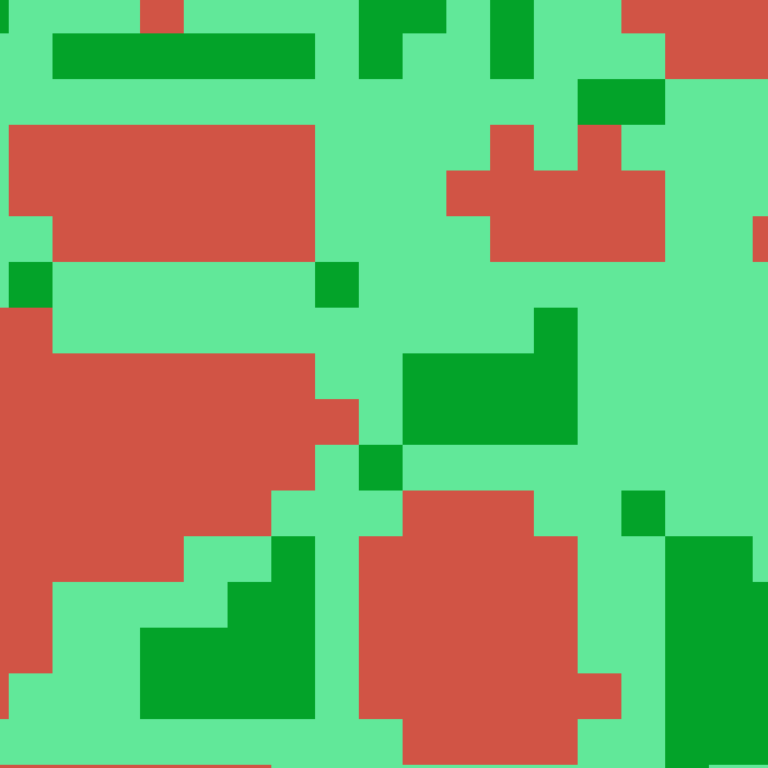
A three.js fragment shader for this texture:

```glsl
// Blocky three-colour camouflage: dark green veins in light green between red patches.
#define GRID vec2(17.55, 16.8)      // cells across and up the canvas
#define SHIFT vec2(0.8, 0.93)       // offset of the grid, in cells
#define PATCH vec2(6.5, 4.8)        // size of the large patches, in cells
#define DETAIL vec2(3.1, 2.4)       // size of the smaller bays, in cells
#define ROUGHNESS 0.38              // strength of the smaller bays
#define JITTER 0.09                 // raggedness of single cells
#define EDGE 0.001                  // half width of the cell edges, in canvas units
#define DARK_SHARE 0.15
#define LIGHT_SHARE 0.44
#define DARK_GREEN vec3(0.01, 0.64, 0.16)
#define LIGHT_GREEN vec3(0.38, 0.91, 0.60)
#define RED vec3(0.82, 0.33, 0.27)

varying vec2 vUv;

float hash(vec2 p) {
  vec3 q = fract(p.xyx * 0.1031);
  q += dot(q, q.yzx + 33.33);
  return fract((q.x + q.y) * q.z);
}

float valueNoise(vec2 p) {
  vec2 i = floor(p);
  vec2 f = fract(p);
  f = f * f * (3.0 - 2.0 * f);
  float low = mix(hash(i), hash(i + vec2(1.0, 0.0)), f.x);
  float high = mix(hash(i + vec2(0.0, 1.0)), hash(i + vec2(1.0)), f.x);
  return mix(low, high, f.y);
}

// Height of a cell: low along winding veins, high inside the patches.
float cellHeight(vec2 cell) {
  float ridge = abs(2.0 * valueNoise(cell / PATCH + 17.3) - 1.0);
  float bays = valueNoise(cell / DETAIL + 71.6) - 0.5;
  return ridge + ROUGHNESS * bays + JITTER * (hash(cell + 131.0) - 0.5);
}

// Rank of four heights among every second cell, so the colour shares hold.
vec4 rankHeights(vec4 heights) {
  vec4 count = vec4(0.0);
  for (int y = 0; y < 9; y++) {
    for (int x = 0; x < 9; x++) {
      count += step(cellHeight(2.0 * vec2(float(x), float(y))), heights);
    }
  }
  return count / 81.0;
}

vec3 rankColor(float rank) {
  vec3 green = mix(DARK_GREEN, LIGHT_GREEN, step(DARK_SHARE, rank));
  return mix(green, RED, step(DARK_SHARE + LIGHT_SHARE, rank));
}

void main() {
  // The four cells around the nearest grid corner
  vec2 p = vUv * GRID + SHIFT - 0.5;
  vec2 cell = floor(p);
  vec4 ranks = rankHeights(vec4(
    cellHeight(cell),
    cellHeight(cell + vec2(1.0, 0.0)),
    cellHeight(cell + vec2(0.0, 1.0)),
    cellHeight(cell + vec2(1.0))));

  // Narrow blend across the cell edges
  vec2 blend = smoothstep(0.5 - EDGE * GRID, 0.5 + EDGE * GRID, fract(p));
  vec3 lower = mix(rankColor(ranks.x), rankColor(ranks.y), blend.x);
  vec3 upper = mix(rankColor(ranks.z), rankColor(ranks.w), blend.x);
  gl_FragColor = vec4(mix(lower, upper, blend.y), 1.0);
}
```
